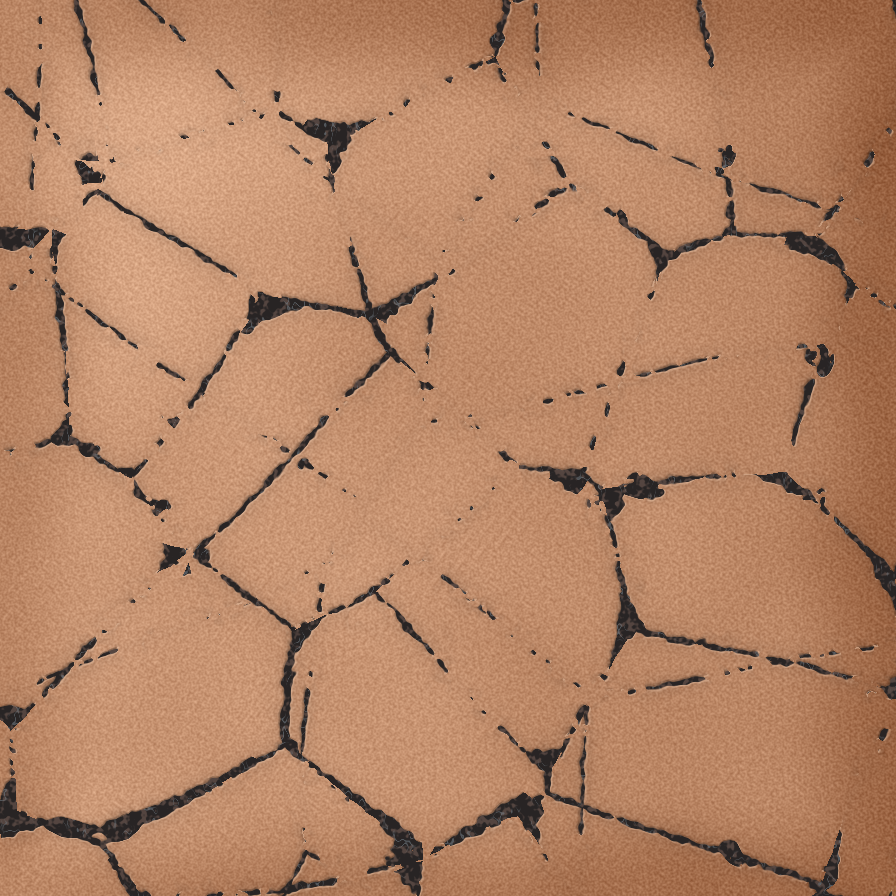
Reproduce this texture procedurally as a three.js fragment shader.

```glsl
// Tan burnished leather-like paint, split by broken dark cracks and angular chips.
varying vec2 vUv;

#define MAIN_CELLS 4.3      // large crack cells across the canvas
#define FAINT_CELLS 2.7     // cells of the fainter, dashed cracks
#define CRACK_WIDTH 0.0020  // half width of a main crack
#define CHIP_SIZE 0.043     // largest corner chip
#define BEND 0.034          // slow curvature of the cracks
#define EDGE_SOFT 0.0009    // smoothing of the crack outline
#define GRAIN 0.40          // strength of the fine grain
#define VIGNETTE 0.34       // darkening toward the border

const vec3 TAN_DARK = vec3(0.58, 0.36, 0.23);
const vec3 TAN_LIGHT = vec3(0.885, 0.69, 0.555);
const vec3 RIM_LIGHT = vec3(0.92, 0.76, 0.64);
const vec3 CHARCOAL = vec3(0.155, 0.14, 0.14);
const vec3 UMBER = vec3(0.33, 0.27, 0.25);
const vec3 STEEL = vec3(0.45, 0.49, 0.52);

float hash(vec2 p) {
  return fract(sin(dot(p, vec2(127.1, 311.7))) * 43758.5);
}

vec2 hash2(vec2 p) {
  return vec2(hash(p), hash(p + vec2(37.3, 17.9)));
}

// Gradient noise, roughly -0.7 to 0.7
float corner(vec2 cell, vec2 offset) {
  float angle = 6.2832 * hash(cell);
  return dot(vec2(cos(angle), sin(angle)), offset);
}

float noise(vec2 p) {
  vec2 i = floor(p), f = fract(p), e = vec2(1.0, 0.0);
  vec2 u = f * f * f * (f * (f * 6.0 - 15.0) + 10.0);
  return mix(mix(corner(i, f), corner(i + e, f - e), u.x),
             mix(corner(i + e.yx, f - e.yx), corner(i + 1.0, f - 1.0), u.x), u.y);
}

// Two nearest cell borders (xy), random per border (z) and per corner (w)
vec4 cellBorders(vec2 p) {
  vec2 base = floor(p), home = base, toHome = vec2(0.0);
  float nearest = 9.0;
  for (int y = -1; y <= 1; y++)
  for (int x = -1; x <= 1; x++) {
    vec2 cell = base + vec2(x, y);
    vec2 r = cell + hash2(cell) - p;
    float d = dot(r, r);
    if (d < nearest) { nearest = d; home = cell; toHome = r; }
  }
  float d1 = 9.0, d2 = 9.0;
  vec2 n1 = home, n2 = home;
  for (int y = -2; y <= 2; y++)
  for (int x = -2; x <= 2; x++) {
    if (x == 0 && y == 0) continue;
    vec2 cell = home + vec2(x, y);
    vec2 r = cell + hash2(cell) - p;
    float d = dot(0.5 * (toHome + r), normalize(r - toHome));
    if (d < d1) { d2 = d1; n2 = n1; d1 = d; n1 = cell; }
    else if (d < d2) { d2 = d; n2 = cell; }
  }
  return vec4(d1, d2, hash(home + n1 + 0.5), hash(home * 3.0 + n1 + n2 + 0.25));
}

// Signed distance to the damage: negative inside cracks and chips
float damage(vec2 p) {
  float slow = noise(p * 9.0 + 3.7);
  float fine = noise(p * 52.0);
  float ragged = noise(p * 120.0 + 8.1);
  vec2 q = p + BEND * vec2(noise(p * 3.0), noise(p * 3.0 + 21.4))
             + 0.0030 * vec2(fine, noise(p * 46.0 + 5.3));
  float vary = 0.003 * slow + 0.0036 * fine + 0.0030 * ragged;
  float intact = 0.7 * slow + 0.5 * fine + 0.35 * ragged;  // low values close the crack

  // Main cracks, some closed, with compact flakes broken off beside them
  vec4 m = cellBorders(q * MAIN_CELLS + 11.0);
  m.xy /= MAIN_CELLS;
  float flake = 0.014 * smoothstep(0.27, 0.46, noise(p * 19.0 + 31.0));
  float closed = smoothstep(0.02, 0.12, 0.30 * (0.72 - m.z) - 0.06 - intact);
  float s = m.x - (CRACK_WIDTH + vary + flake * step(0.3, m.z)) + 0.012 * closed;

  // Triangular chips fill some corners between two cracks
  float size = CHIP_SIZE * smoothstep(0.50, 1.0, m.w);
  float chip = 0.7 * (m.x + m.y - size) + 0.009 * fine + 0.005 * ragged;
  if (m.w > 0.62) s = min(s, chip);

  // Faint cracks are thin dashes
  vec4 f = cellBorders(q * FAINT_CELLS + 43.0);
  closed = smoothstep(0.02, 0.12, 0.25 * (0.9 - f.z) - intact);
  return min(s, f.x / FAINT_CELLS - 0.0011 - 0.7 * vary + 0.012 * closed);
}

// Burnished ground: light at left, dark at right and at the border
vec3 ground(vec2 p) {
  vec2 inset = min(p, 1.0 - p);
  float border = 1.0 - smoothstep(0.0, 0.13, min(inset.x, inset.y) + 0.03 * noise(p * 6.0));
  float tone = 0.83 - 0.38 * p.x - VIGNETTE * border;
  tone += 0.19 * noise(p * 3.0 + 7.0) + 0.08 * noise(p * 9.0);
  vec2 turned = mat2(0.8, 0.6, -0.6, 0.8) * p;
  tone += GRAIN * (0.45 * noise(turned * 190.0) + 0.85 * noise(turned * 370.0));
  return mix(TAN_DARK, TAN_LIGHT, tone);
}

void main() {
  vec2 p = vUv;
  float s = damage(p);
  float slope = clamp((damage(p + vec2(0.0015, -0.0015)) - s) / 0.0021, -1.0, 1.0);

  // Soft burnish and lit or shaded lip around the damage
  vec3 color = ground(p) * (1.0 - 0.10 * exp(-max(s, 0.0) * 110.0));
  float lip = 1.0 - smoothstep(0.0008, 0.0036, s);
  color = mix(color, RIM_LIGHT, 0.55 * lip * max(slope, 0.0));
  color *= 1.0 - 0.25 * lip * max(-slope, 0.0);

  // Rough charcoal floor with umber scales and steel glints
  float scales = noise(p * 90.0 + 2.0) + 0.9 * noise(p * 210.0);
  vec3 inner = mix(CHARCOAL, UMBER, smoothstep(0.0, 0.5, scales));
  float glint = 1.0 - smoothstep(0.0, 0.10, abs(noise(p * vec2(130.0, 95.0) + 14.0) - 0.16));
  inner = mix(inner, STEEL, 0.6 * glint * smoothstep(-0.1, 0.3, noise(p * 40.0)));

  gl_FragColor = vec4(mix(inner, color, smoothstep(-EDGE_SOFT, EDGE_SOFT, s)), 1.0);
}
```
